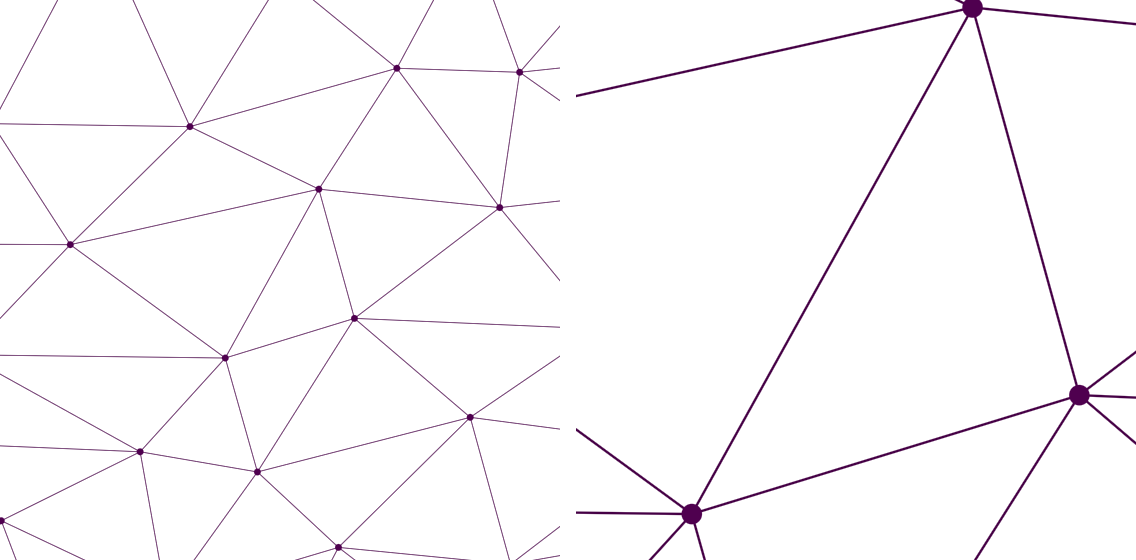
Left, the full canvas; right, a detail of the centre.
A Shadertoy shader for this pattern:

```glsl
// Draws an irregular network of thin plum lines with round nodes on white.
// A wide triangular lattice is jittered; every four-sided cell is split by
// the diagonal that gives the rounder triangles (local Delaunay test).

#define COLUMN_STEP 0.335  // mean distance between nodes in a row
#define ROW_STEP 0.213     // mean distance between rows
#define JITTER 0.094       // largest node shift
#define LINE_WIDTH 0.0014
#define NODE_RADIUS 0.0061
#define EDGE_SOFTNESS 1.16 // width of the smoothing box, in pixels
#define SEED 37u
#define PAPER vec3(1.0)
#define LINE_COLOR vec3(0.27, 0.0, 0.27)
#define NODE_COLOR vec3(0.31, 0.0, 0.31)

// Integer hash: lattice index to two values in 0..1
vec2 hash2(ivec2 cell) {
    uvec2 v = uvec2(cell + 4096) + SEED;
    v = v * 1664525u + 1013904223u;
    v.x += v.y * 1664525u;
    v.y += v.x * 1664525u;
    v ^= v >> 16u;
    v.x += v.y * 1664525u;
    v.y += v.x * 1664525u;
    v ^= v >> 16u;
    return vec2(v & 65535u) / 65536.0;
}

// Node position: lattice point plus a shift, mostly toward a circle's rim
vec2 nodeAt(ivec2 cell) {
    vec2 rnd = hash2(cell);
    float angle = 6.2832 * rnd.x;
    vec2 shift = JITTER * pow(rnd.y, 0.35) * vec2(cos(angle), sin(angle));
    vec2 index = vec2(cell);
    return vec2(COLUMN_STEP * (index.x + 0.5 * index.y), ROW_STEP * index.y) + shift;
}

float segmentDistance(vec2 p, vec2 a, vec2 b) {
    vec2 ap = p - a, ab = b - a;
    return length(ap - ab * clamp(dot(ap, ab) / dot(ab, ab), 0.0, 1.0));
}

float cross2(vec2 a, vec2 b) {
    return a.x * b.y - a.y * b.x;
}

// True when the angles at a and d, facing diagonal bc, sum to under 180 degrees
bool keepsDiagonal(vec2 a, vec2 b, vec2 c, vec2 d) {
    vec2 ab = b - a, ac = c - a, db = b - d, dc = c - d;
    return cross2(ab, ac) * dot(dc, db) + dot(ab, ac) * cross2(dc, db) > 0.0;
}

// Share of the smoothing box covered by a line; holds for sub-pixel widths
float lineCoverage(float dist, float width, float box) {
    float upper = min(dist + 0.5 * box, 0.5 * width);
    float lower = max(dist - 0.5 * box, -0.5 * width);
    return clamp((upper - lower) / box, 0.0, 1.0);
}

void mainImage(out vec4 fragColor, in vec2 fragCoord) {
    float pixel = 1.0 / iResolution.y;
    float box = EDGE_SOFTNESS * pixel;
    vec2 p = fragCoord * pixel;

    // Skewed lattice cell that holds this point
    float row = p.y / ROW_STEP;
    ivec2 home = ivec2(floor(vec2(p.x / COLUMN_STEP - 0.5 * row, row)));

    // Nearest edge and node among the surrounding cells
    float edgeDist = 1.0, nodeDist = 1.0;
    for (int j = -1; j <= 1; j++) {
        for (int i = -1; i <= 1; i++) {
            ivec2 cell = home + ivec2(i, j);
            vec2 corner = nodeAt(cell);
            vec2 right = nodeAt(cell + ivec2(1, 0));
            vec2 up = nodeAt(cell + ivec2(0, 1));
            vec2 far = nodeAt(cell + ivec2(1, 1));

            edgeDist = min(edgeDist, segmentDistance(p, corner, right));
            edgeDist = min(edgeDist, segmentDistance(p, corner, up));
            bool keep = keepsDiagonal(corner, right, up, far);
            edgeDist = min(edgeDist, keep ? segmentDistance(p, right, up)
                                          : segmentDistance(p, corner, far));
            nodeDist = min(nodeDist, length(p - corner));
        }
    }

    // Lines first, nodes on top
    float dotCoverage = clamp((NODE_RADIUS - nodeDist) / box + 0.5, 0.0, 1.0);
    vec3 color = mix(PAPER, LINE_COLOR, lineCoverage(edgeDist, LINE_WIDTH, box));
    color = mix(color, NODE_COLOR, dotCoverage);
    fragColor = vec4(color, 1.0);
}
```
